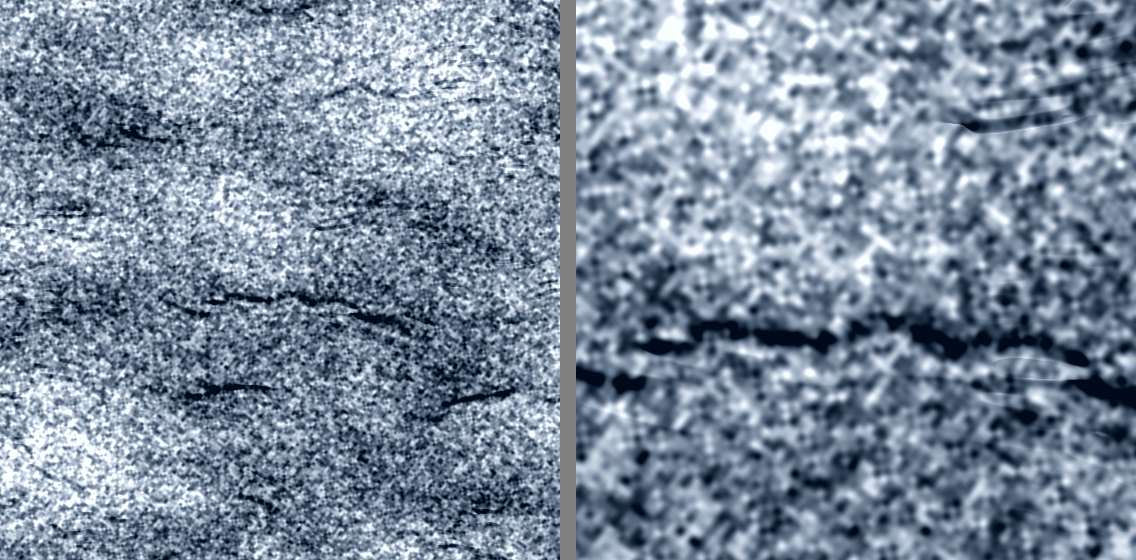
Left, the full canvas; right, a detail of the centre.
This texture is drawn by a Shadertoy shader. Its source:

```glsl
// Grainy blue-grey rock strata with bent layers, broken dark seams and pale lenses.
#define BASE_TONE 0.625
#define PATCH_CONTRAST 0.42
#define GRAIN_CONTRAST 0.28
#define GRAIN_FREQ 128.0
#define PATCH_FREQ vec2(3.0, 8.0)
#define SEAM_FREQ vec2(2.8, 8.5)
#define SEAM_WIDTH 0.0058
#define SEAM_DEPTH 0.52
#define GLINT 0.15
#define TILT 0.2
#define SEAM_LAYERS 3

float hash(vec2 cell) {
    vec3 p = fract(cell.xyx * vec3(0.1031, 0.1030, 0.0973));
    p += dot(p, p.yzx + 33.33);
    return fract((p.x + p.y) * p.z);
}

// Value noise in -1..1
float noise(vec2 p) {
    vec2 cell = floor(p), f = fract(p);
    f = f * f * (3.0 - 2.0 * f);
    float low = mix(hash(cell), hash(cell + vec2(1, 0)), f.x);
    float high = mix(hash(cell + vec2(0, 1)), hash(cell + vec2(1, 1)), f.x);
    return 2.0 * mix(low, high, f.y) - 1.0;
}

float layeredNoise(vec2 p) {
    float sum = 0.0, amplitude = 0.55;
    for (int i = 0; i < 4; i++) {
        sum += amplitude * noise(p);
        p = p * 2.03 + vec2(17.3, 9.1);
        amplitude *= 0.5;
    }
    return sum;
}

// Layers arch gently and sink to the right towards the bottom
vec2 bendStrata(vec2 p) {
    p.y += TILT * p.x * (1.0 - p.y);
    p.y += 0.022 * sin(6.0 * p.x + 4.0 * p.y + 2.0);
    p.y += 0.010 * sin(15.0 * p.x - 9.0 * p.y);
    return p;
}

// Dark arcs on the lower side of noise contours, with a pale rim beneath
float seams(vec2 p, vec2 freq, vec2 seed) {
    const float STEP = 0.003;
    float h = layeredNoise(p * freq + seed);
    float hx = layeredNoise((p + vec2(STEP, 0)) * freq + seed);
    float hy = layeredNoise((p + vec2(0, STEP)) * freq + seed);
    vec2 slope = vec2(hx - h, hy - h) / STEP;
    float steepness = max(length(slope), 1.0);
    float dist = h / steepness;
    float facing = smoothstep(0.3, 0.9, slope.y / steepness);
    float broken = smoothstep(-0.1, 0.6, noise(p * vec2(5.0, 10.0) + seed.yx));
    float dark = exp(-pow(abs(dist) / SEAM_WIDTH, 2.0));
    float pale = exp(-pow(abs(dist + 0.02) / 0.012, 2.0));
    return facing * broken * (GLINT * pale - SEAM_DEPTH * dark);
}

// Two turned octaves of fine speckle
float grain(vec2 p) {
    vec2 turned = mat2(0.8, 0.6, -0.6, 0.8) * p;
    return noise(p * GRAIN_FREQ * vec2(0.92, 1.08)) + noise(turned * GRAIN_FREQ * 1.6 + 40.0);
}

// Navy shadows through slate to near white
vec3 slateColour(float tone) {
    float g = clamp(tone, 0.035, 1.0);
    float tint = 1.0 - pow(abs(g - 0.4) / 0.75, 2.0);
    return clamp(vec3(g) + vec3(-0.07, 0.0, 0.085) * tint, 0.0, 1.0);
}

void mainImage(out vec4 fragColor, in vec2 fragCoord) {
    vec2 uv = fragCoord / iResolution.y;
    vec2 strata = bendStrata(uv);

    float tone = BASE_TONE + PATCH_CONTRAST * layeredNoise(strata * PATCH_FREQ + 5.7);

    float scale = 1.0, strength = 1.0;
    for (int i = 0; i < SEAM_LAYERS; i++) {
        vec2 seed = vec2(31.7, 12.9) * float(i + 1);
        tone += strength * seams(strata, SEAM_FREQ * scale, seed);
        scale *= 1.45;
        strength *= 0.8;
    }

    tone += GRAIN_CONTRAST * grain(uv + 0.3);
    fragColor = vec4(slateColour(tone), 1.0);
}
```
